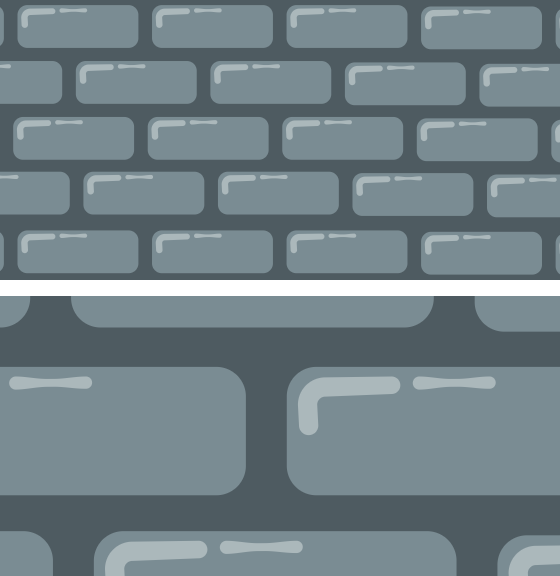
Top: the whole. Bottom: its middle third, enlarged.
Write a WebGL 2 fragment shader that draws this pattern.

```glsl
#version 300 es
precision highp float;
// Cartoon brick wall: flat rounded bricks in staggered courses on dark mortar,
// each with a glossy bent stroke and a thin dash at its upper left corner.
// Each course finds its brick by folding x; bricks sag slightly to the right.

uniform vec2 u_resolution;
out vec4 outColor;

// Lengths are in units of 1/384 of the canvas height, y measured downward.
const float CANVAS_HEIGHT = 384.0;
const vec2 BRICK_SIZE = vec2(165.8, 58.7);
const float CORNER_RADIUS = 13.5;
const float BRICK_PITCH = 184.5;
const float COURSE_PERIOD = 309.0;
const int COURSE_COUNT = 5;

// Upper left corner of the first brick in each of the four courses.
const vec2 COURSE_ORIGIN[4] = vec2[4](
    vec2(24.0, 7.0), vec2(104.0, 83.7), vec2(18.1, 160.4), vec2(114.4, 235.5));

// Sag grows by one step per brick to the right of SAG_START.
const float SAG_START = 280.0;
const float SAG_STEP = 1.9;

// Highlight shape, relative to the brick's upper left corner.
const vec2 BEND_CENTER = vec2(17.6, 17.3);
const float BEND_RADIUS = 8.1;
const vec2 FOOT_END = vec2(10.0, 26.8);
const vec2 ARM_END = vec2(47.9, 8.4);
const float STROKE_RADIUS = 4.4;
const float ARM_TAPER = 0.4;
const vec2 DASH_START = vec2(60.6, 7.4);
const vec2 DASH_END = vec2(92.7, 7.2);
const float DASH_RADIUS = 3.0;
const float DASH_WAIST = 1.8;

const vec3 MORTAR = vec3(0.305, 0.355, 0.38);
const vec3 BRICK = vec3(0.48, 0.55, 0.575);
const vec3 HIGHLIGHT = vec3(0.67, 0.72, 0.735);

float roundedBox(vec2 p, vec2 halfSize, float radius) {
    vec2 q = abs(p) - halfSize + radius;
    return length(max(q, 0.0)) + min(max(q.x, q.y), 0.0) - radius;
}

// Distance to a segment in x, position along it (0 to 1) in y.
vec2 segment(vec2 p, vec2 a, vec2 b) {
    vec2 ab = b - a;
    float t = clamp(dot(p - a, ab) / dot(ab, ab), 0.0, 1.0);
    return vec2(length(p - a - ab * t), t);
}

// Foot, quarter bend and arm joined into one thick stroke.
float bentStroke(vec2 p) {
    vec2 q = p - BEND_CENTER;
    vec2 foot = segment(p, BEND_CENTER - vec2(BEND_RADIUS, 0.0), FOOT_END);
    vec2 arm = segment(p, BEND_CENTER - vec2(0.0, BEND_RADIUS), ARM_END);
    float d = min(foot.x - STROKE_RADIUS, arm.x - STROKE_RADIUS + ARM_TAPER * arm.y);
    if (max(q.x, q.y) < 0.0) {
        d = min(d, abs(length(q) - BEND_RADIUS) - STROKE_RADIUS);
    }
    return d;
}

// Short stroke, thinner in the middle than at its ends.
float waistedDash(vec2 p) {
    vec2 s = segment(p, DASH_START, DASH_END);
    float swell = smoothstep(0.1, 1.0, abs(2.0 * s.y - 1.0));
    return s.x - mix(DASH_WAIST, DASH_RADIUS - 0.2 * s.y, swell);
}

float coverage(float d, float pixel) {
    return clamp(0.5 - d / pixel, 0.0, 1.0);
}

void main() {
    float pixel = CANVAS_HEIGHT / u_resolution.y;
    vec2 p = gl_FragCoord.xy * pixel;
    p.y = CANVAS_HEIGHT - p.y;

    vec3 color = MORTAR;
    float halfGap = 0.5 * (BRICK_PITCH - BRICK_SIZE.x);

    for (int course = 0; course < COURSE_COUNT; course++) {
        vec2 corner = COURSE_ORIGIN[course % 4];
        corner.y += COURSE_PERIOD * float(course / 4);

        // Nearest brick in this course, with its sag.
        corner.x += BRICK_PITCH * floor((p.x - corner.x + halfGap) / BRICK_PITCH);
        corner.y += SAG_STEP * max(0.0, floor((corner.x - SAG_START) / BRICK_PITCH));
        vec2 local = p - corner;

        float body = roundedBox(local - 0.5 * BRICK_SIZE, 0.5 * BRICK_SIZE, CORNER_RADIUS);
        float gloss = min(bentStroke(local), waistedDash(local));
        color = mix(color, BRICK, coverage(body, pixel));
        color = mix(color, HIGHLIGHT, coverage(gloss, pixel));
    }
    outColor = vec4(color, 1.0);
}
```
